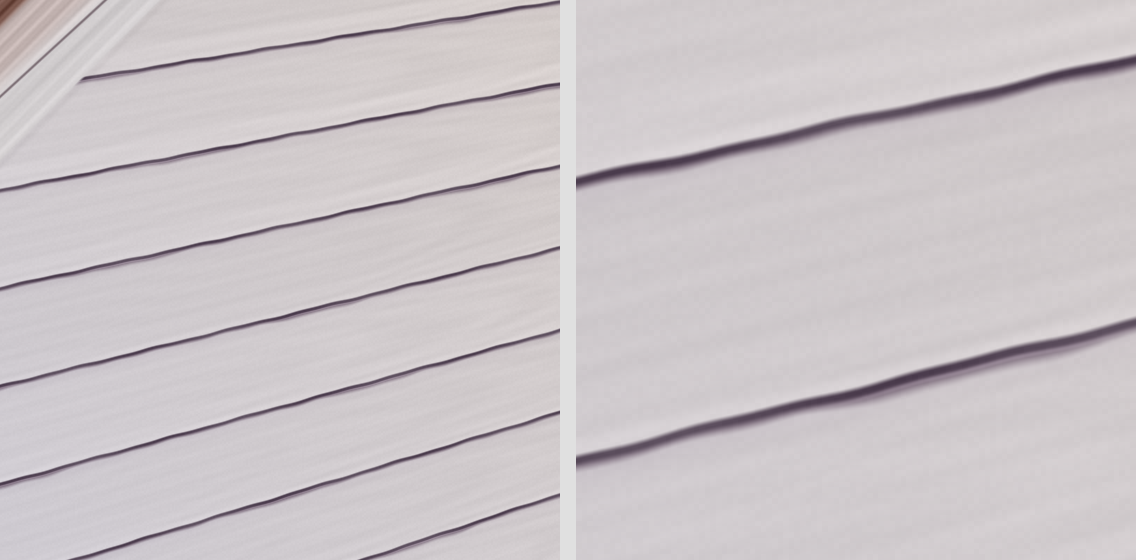
Left, the full canvas; right, a detail of the centre.
A three.js fragment shader for this texture:

```glsl
varying vec2 vUv;

// Board layout: depth below the top edge of the first groove, and spacing
const float FIRST_LEFT = 0.164;
const float FIRST_RIGHT = 0.002;
const float PITCH_LEFT = 0.1751;
const float PITCH_RIGHT = 0.1467;

// Groove profile and wear
const float GROOVE_UPPER = 0.0040;
const float GROOVE_LOWER = 0.0085;
const float GROOVE_WEAR = 0.0045;
const float GRAIN_STRENGTH = 0.011;
const float SPECKLE_STRENGTH = 0.012;
const float SPECKLE_CELLS = 300.0;

// Corner trim, measured along the diagonal
const float TRIM_EDGE = 0.287;
const float SEAM_POS = 0.173;
const float CORNER_EDGE = 0.052;

const vec3 PAINT_WARM = vec3(0.825, 0.795, 0.785);
const vec3 PAINT_COOL = vec3(0.805, 0.790, 0.815);
const vec3 GROOVE_DARK = vec3(0.27, 0.21, 0.28);
const vec3 GROOVE_WORN = vec3(0.43, 0.34, 0.42);
const vec3 TRIM_PAINT = vec3(0.825, 0.810, 0.815);
const vec3 TRIM_ROSE = vec3(0.765, 0.705, 0.695);
const vec3 SEAM_DARK = vec3(0.42, 0.36, 0.39);
const vec3 CORNER_BROWN = vec3(0.45, 0.31, 0.27);

float hash(vec2 p) {
  p = fract(p * vec2(0.1031, 0.1137));
  p += dot(p, p.yx + 33.33);
  return fract((p.x + p.y) * p.x * 91.7);
}

float band(float x, float center, float halfWidth) {
  return 1.0 - smoothstep(0.0, halfWidth, abs(x - center));
}

// Layered sines stretched along the board, with arched rings toward the right
float woodGrain(float along, float across, float seed) {
  float phase = seed * 6.28;
  float warp = sin(along * 7.0 + phase) + 0.5 * sin(along * 17.0 + across * 5.0 + phase * 2.0);
  float streaks = sin(across * 34.0 + warp * 2.2 + phase)
                + 0.6 * sin(across * 71.0 - warp * 3.0 + along * 9.0);
  float middle = across - 0.35 - 0.2 * seed;
  float arches = sin(60.0 * middle * middle + along * 24.0 + warp * 1.5 + phase);
  float figured = smoothstep(0.45, 0.95, along + 0.25 * seed);
  return mix(streaks * 0.5, arches + streaks * 0.4, figured * 0.7);
}

vec3 boards(vec2 p) {
  float pitch = mix(PITCH_LEFT, PITCH_RIGHT, p.x);
  float row = (p.y - mix(FIRST_LEFT, FIRST_RIGHT, p.x)) / pitch;
  float seed = hash(vec2(floor(row) + 7.0, 3.0));
  float across = fract(row);

  // Painted face with a faint tint per board
  float warmth = clamp(0.25 + 0.55 * p.x - 0.5 * (p.y - 0.4), 0.0, 1.0);
  vec3 color = mix(PAINT_COOL, PAINT_WARM, warmth) + 0.012 * (seed - 0.5);
  color += GRAIN_STRENGTH * woodGrain(p.x, across, seed);

  // Pale bevel above each groove, clearest on the upper boards
  float bevel = smoothstep(0.72, 0.80, across) * (1.0 - smoothstep(0.86, 0.97, across));
  color += bevel * mix(0.028, 0.008, smoothstep(0.1, 0.6, p.y));
  color += 0.035 * smoothstep(0.91, 0.97, across);

  // Groove: crisp upper lip, soft and unevenly worn lower lip
  float line = floor(row + 0.5);
  float lineSeed = hash(vec2(line + 11.0, 5.0));
  float phase = lineSeed * 6.28;
  float wobble = 0.0007 * sin(p.x * 43.0 + phase) + 0.0004 * sin(p.x * 97.0 + phase * 3.0);
  float below = (row - line) * pitch + wobble;
  float wear = smoothstep(0.45, 1.0, sin(p.x * 10.0 + phase));
  float lower = GROOVE_LOWER + GROOVE_WEAR * wear + 0.0007 * sin(p.x * 71.0 + phase);
  float groove = smoothstep(-GROOVE_UPPER, 0.0, below) * (1.0 - smoothstep(0.001, lower, below));
  float halo = smoothstep(0.0, 0.004, below) * exp(-max(below, 0.0) / 0.009);
  color -= halo * vec3(0.07, 0.085, 0.06);
  vec3 ink = mix(GROOVE_DARK, GROOVE_WORN, 0.6 * smoothstep(0.001, 0.006, below));
  color = mix(color, ink, groove * (0.90 + 0.07 * sin(p.x * 23.0 + phase)));

  // Thin pale sliver where the lip has split
  color += wear * 0.10 * band(below, 0.0045, 0.0022);
  return color;
}

vec3 trim(vec2 p, float diagonal) {
  float seam = p.x * 0.917 + p.y - SEAM_POS;
  float streak = sin(diagonal * 190.0) + 0.5 * sin(diagonal * 420.0 + p.x * 6.0);
  vec3 color = TRIM_PAINT + 0.012 * streak;
  color = mix(TRIM_ROSE + 0.035 * streak, color, smoothstep(-0.055, 0.006, seam));
  color += 0.05 * band(seam, -0.016, 0.014);
  color = mix(color, SEAM_DARK, 0.85 * band(seam, 0.0, 0.0055));
  color -= 0.035 * band(seam, 0.035, 0.02);
  float corner = 1.0 - smoothstep(CORNER_EDGE - 0.014, CORNER_EDGE + 0.006, diagonal);
  return mix(color, CORNER_BROWN + 0.06 * streak, corner);
}

void main() {
  vec2 p = vec2(vUv.x, 1.0 - vUv.y);
  float diagonal = p.x + p.y;

  vec3 color = mix(trim(p, diagonal), boards(p), smoothstep(TRIM_EDGE - 0.004, TRIM_EDGE + 0.004, diagonal));

  // Rounded lip of the trim and the soft shade beside it
  color += 0.025 * band(diagonal, TRIM_EDGE - 0.012, 0.014);
  color -= 0.030 * band(diagonal, TRIM_EDGE + 0.008, 0.014);

  // Fine paint speckle
  color += SPECKLE_STRENGTH * (hash(floor(vUv * SPECKLE_CELLS)) - 0.5);
  gl_FragColor = vec4(color, 1.0);
}
```
